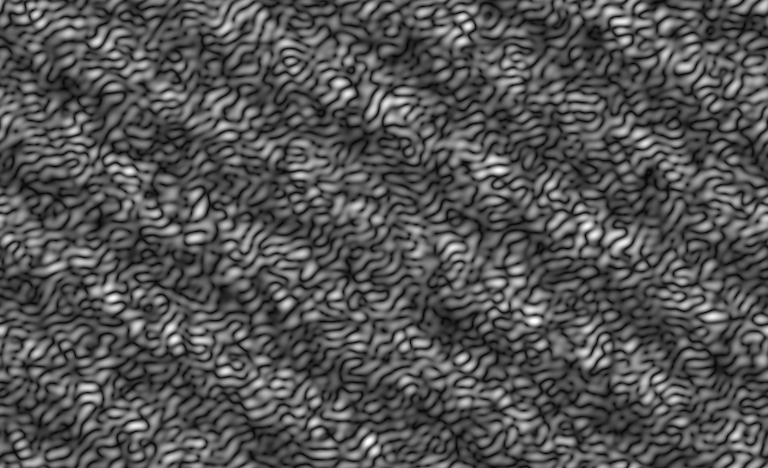
Write a Shadertoy shader that draws this texture.

```glsl
const float TAU = 6.2831853;
const int WAVES = 48;
const float WAVE_COUNT = 22.5;      // mean cycles per canvas height
const float COUNT_SPREAD = 0.48;    // relative variation of the wave count
const float WAVE_ANGLE = 2.03;      // main travel direction, radians
const float ANGLE_SPREAD = 1.08;    // half width of the direction fan
const float LINE_SOFTNESS = 0.48;   // residual light along the dark lines
const float TONE_POWER = 0.84;
const float BRIGHTNESS = 0.352;
const float LEVELLING = 0.13;       // evens out broad random patches
const vec2 BAND_REPEATS = vec2(4.0, 4.0);
const float BAND_PHASE = 0.11;
const float BAND_DEPTH = 0.23;

// Four random values in 0..1 from one index
vec4 hash4(float n) {
    vec4 p = fract(vec4(n) * vec4(0.1031, 0.1030, 0.0973, 0.1099));
    p += dot(p, p.wzxy + 33.33);
    return fract((p.xxyz + p.yzzw) * p.zywx);
}

// Two random wave fields (xy) and their quadratures (zw), unit variance;
// whole wave counts make them tile
vec4 waveFields(vec2 uv, float aspect) {
    vec4 sum = vec4(0.0);
    for (int i = 0; i < WAVES; i++) {
        vec4 rnd = hash4(float(i) + 7.0);
        float fan = (float(i) + rnd.x) / float(WAVES) * 2.0 - 1.0;
        float angle = WAVE_ANGLE + ANGLE_SPREAD * fan;
        float count = WAVE_COUNT * (1.0 + COUNT_SPREAD * (rnd.y * 2.0 - 1.0));
        vec2 cycles = round(count * vec2(cos(angle) * aspect, sin(angle)));
        vec2 phase = TAU * (dot(cycles, uv) + rnd.zw);
        sum += vec4(cos(phase), sin(phase));
    }
    return sum * sqrt(2.0 / float(WAVES));
}

void mainImage(out vec4 fragColor, in vec2 fragCoord) {
    vec2 uv = fragCoord / iResolution.xy;
    vec2 weight = vec2(1.0, LINE_SOFTNESS);
    vec4 field = waveFields(uv, iResolution.x / iResolution.y) * weight.xyxy;

    // Folded waves: dark lines and pits near the zero crossings
    float ridges = length(field.xy);
    float tone = BRIGHTNESS * pow(ridges, TONE_POWER);

    // Level the local wave energy
    float energy = dot(field, field) / (2.0 * dot(weight, weight));
    tone *= pow(energy + 0.1, -LEVELLING);

    // Broad diagonal bands of light and shade
    float band = cos(TAU * (dot(BAND_REPEATS, uv) - BAND_PHASE));
    tone *= 1.0 + BAND_DEPTH * band;

    fragColor = vec4(vec3(clamp(tone, 0.0, 1.0)), 1.0);
}
```
